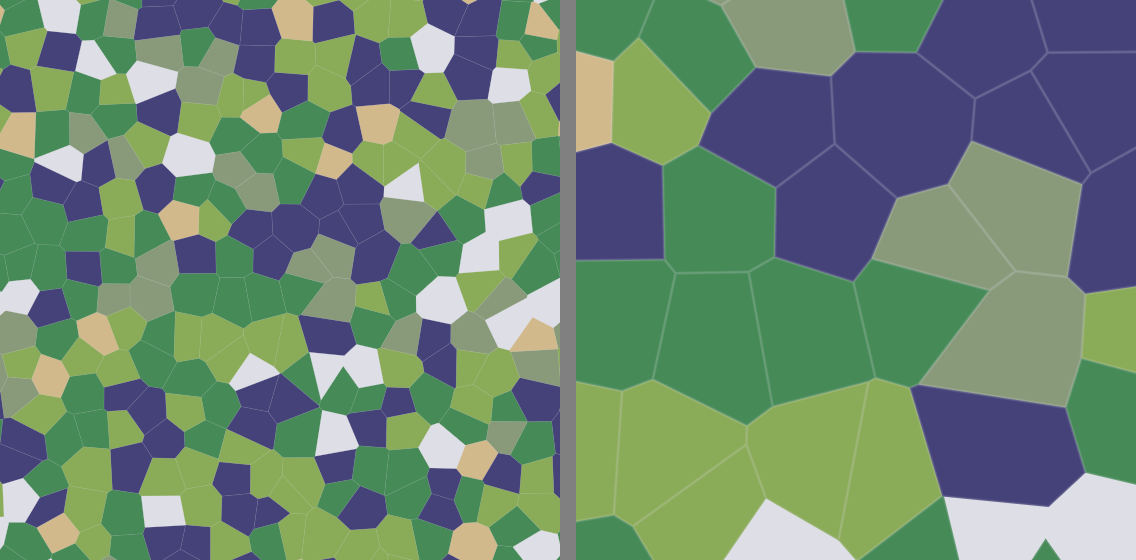
Left: the whole. Right: its middle third, enlarged.
A WebGL 1 fragment shader for this pattern:

```glsl
precision highp float;

uniform vec2 u_resolution;

const float CELLS = 16.0;          // cells along the canvas side
const float JITTER = 0.8;          // 0 = square grid, 1 = fully loose
const float SEAM_WIDTH = 0.0014;   // in canvas units
const float SEAM_STRENGTH = 0.24;

const vec3 GREEN = vec3(0.27, 0.54, 0.34);
const vec3 OLIVE = vec3(0.54, 0.67, 0.34);
const vec3 NAVY  = vec3(0.27, 0.26, 0.475);
const vec3 SAGE  = vec3(0.535, 0.605, 0.48);
const vec3 PALE  = vec3(0.87, 0.87, 0.90);
const vec3 TAN   = vec3(0.82, 0.725, 0.545);

// Cumulative shares of the colours; TAN takes the rest
const float GREEN_END = 0.27;
const float OLIVE_END = 0.525;
const float NAVY_END  = 0.765;
const float SAGE_END  = 0.865;
const float PALE_END  = 0.95;

vec2 hash22(vec2 p) {
  vec3 q = fract(p.xyx * vec3(0.1031, 0.1030, 0.0973) + 0.37);
  q += dot(q, q.yzx + 33.33);
  return fract((q.xx + q.yz) * q.zy);
}

vec2 seedPoint(vec2 cell) {
  return cell + 0.5 + JITTER * (hash22(cell + 41.0) - 0.5);
}

// Power permutation modulo a prime: every rank occurs once per 16 x 16 block,
// so the colour shares hold exactly
float cellRank(vec2 cell) {
  vec2 c = mod(cell, 16.0);
  float n = c.x + 16.0 * c.y + 1.0;
  float power = 1.0;
  for (int i = 0; i < 11; i++) power = mod(power * n, 257.0);
  return (power - 0.5) / 256.0;
}

vec3 cellColor(vec2 cell) {
  float rank = cellRank(cell);
  if (rank < GREEN_END) return GREEN;
  if (rank < OLIVE_END) return OLIVE;
  if (rank < NAVY_END) return NAVY;
  if (rank < SAGE_END) return SAGE;
  if (rank < PALE_END) return PALE;
  return TAN;
}

void main() {
  float side = min(u_resolution.x, u_resolution.y);
  float pixel = 1.0 / side;
  vec2 p = gl_FragCoord.xy / side * CELLS;

  // Nearest seed
  vec2 home = floor(p);
  vec2 own = home;
  float nearest = 1e3;
  for (int y = -2; y <= 2; y++) {
    for (int x = -2; x <= 2; x++) {
      vec2 cell = home + vec2(float(x), float(y));
      vec2 d = seedPoint(cell) - p;
      if (dot(d, d) < nearest) {
        nearest = dot(d, d);
        own = cell;
      }
    }
  }

  // Exact distance to the closest border, and the cell behind it
  vec2 toOwn = seedPoint(own) - p;
  vec2 other = own;
  float border = 1e3;
  for (int y = -2; y <= 2; y++) {
    for (int x = -2; x <= 2; x++) {
      if (x == 0 && y == 0) continue;
      vec2 cell = own + vec2(float(x), float(y));
      vec2 toCell = seedPoint(cell) - p;
      float d = dot(0.5 * (toOwn + toCell), normalize(toCell - toOwn));
      if (d < border) {
        border = d;
        other = cell;
      }
    }
  }
  border /= CELLS;

  // Smooth edge between the two cells, then the faint pale seam
  float coverage = clamp(0.5 + border / pixel, 0.5, 1.0);
  vec3 color = mix(cellColor(other), cellColor(own), coverage);
  float seam = 1.0 - smoothstep(0.0, max(SEAM_WIDTH, 0.7 * pixel), border);
  color = mix(color, PALE, SEAM_STRENGTH * seam);

  gl_FragColor = vec4(color, 1.0);
}
```
